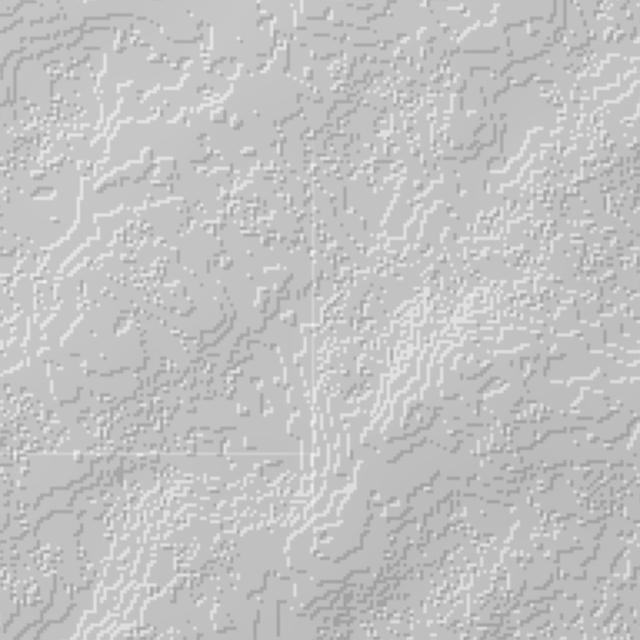
A Shadertoy shader for this texture:

```glsl
const float GRID = 192.0;      // terrain cells across the canvas
const float TAU = 6.2831853;

float hash(vec2 p) {
    vec3 q = fract(p.xyx * vec3(0.1031, 0.1030, 0.0973));
    q += dot(q, q.yzx + 33.33);
    return fract((q.x + q.y) * q.z);
}

float valueNoise(vec2 p) {
    vec2 cell = floor(p), f = fract(p);
    f = f * f * (3.0 - 2.0 * f);
    float low = mix(hash(cell), hash(cell + vec2(1, 0)), f.x);
    float high = mix(hash(cell + vec2(0, 1)), hash(cell + vec2(1, 1)), f.x);
    return mix(low, high, f.y);
}

float fbm(vec2 p, int octaves, float gain) {
    float sum = 0.0, amplitude = 1.0;
    for (int i = 0; i < octaves; i++) {
        sum += amplitude * (valueNoise(p) - 0.5);
        p = mat2(1.6, 1.3, -1.3, 1.6) * p + 17.3;
        amplitude *= gain;
    }
    return sum;
}

// Large landforms: warped diagonal ridges and one hill, in contour levels
float landform(vec2 p) {
    float warp = 0.2 * fbm(p * 4.0 + 4.0, 2, 0.5);
    float across = dot(p, vec2(0.75, -0.66)) + warp;
    float ridges = 1.3 * sin(TAU * (across - 0.11) / 0.43);
    vec2 d = (p - vec2(0.89, 0.37)) / vec2(0.2, 0.12);
    return ridges + 8.0 * exp(-0.5 * dot(d, d));
}

// Terraced height of one grid cell
float terrace(vec2 cell) {
    vec2 p = (cell + 0.5) / GRID;
    float roughness = smoothstep(0.35, 0.7, valueNoise(p * 9.0 + 31.0));
    float jitter = (hash(cell + 211.0) - 0.5) * mix(0.06, 0.75, roughness);
    float hills = 3.6 * fbm(p * 7.0 + 9.0, 5, 0.56);
    return floor(landform(p) + hills + jitter);
}

// Light falls from the upper left, so only step edges change tone
float relief(vec2 cell) {
    float rise = terrace(cell + vec2(1, 0)) - terrace(cell + vec2(0, 1));
    float strength = rise > 0.0 ? 0.115 : 0.1;
    return strength * rise / (0.7 + 0.3 * abs(rise));
}

float softRelief(vec2 gridPos) {
    vec2 cell = floor(gridPos), f = smoothstep(0.1, 0.9, fract(gridPos));
    float low = mix(relief(cell), relief(cell + vec2(1, 0)), f.x);
    float high = mix(relief(cell + vec2(0, 1)), relief(cell + vec2(1, 1)), f.x);
    return mix(low, high, f.y);
}

// Broad light and shade of the large slopes
float broadShade(vec2 p) {
    const float reach = 0.025;
    float slope = landform(p + vec2(reach, 0)) - landform(p + vec2(0, reach));
    return 0.008 * clamp(slope, -2.0, 2.0);
}

// Faint straight line fading out at both ends
float seam(float offset, float along, vec2 span) {
    float line = 1.0 - smoothstep(0.0, 0.8 / GRID, abs(offset));
    float ends = smoothstep(span.x, span.x + 0.08, along)
               * (1.0 - smoothstep(span.y - 0.08, span.y, along));
    return line * ends;
}

void mainImage(out vec4 fragColor, in vec2 fragCoord) {
    vec2 uv = fragCoord / iResolution.xy;

    // Flat ground, darker toward the lower right
    float tone = 0.772 - 0.03 * smoothstep(0.1, 0.9, 0.5 + 0.5 * (uv.x - uv.y));
    tone += broadShade(uv);

    // Contour edges
    tone += softRelief(uv * GRID - 0.5);

    // Survey seams
    float seams = seam(uv.x - 0.489, uv.y, vec2(0.15, 0.8))
                + seam(uv.y - 0.291, uv.x, vec2(-0.1, 0.52));
    tone += 0.06 * seams;

    fragColor = vec4(vec3(clamp(tone, 0.6, 0.93)), 1.0);
}
```
